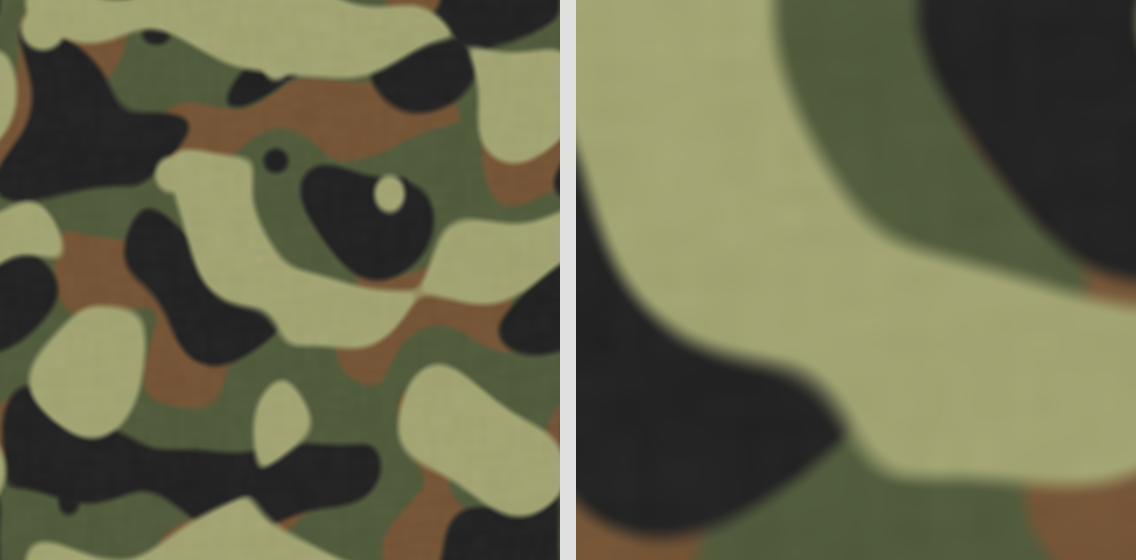
Left, the full canvas; right, a detail of the centre.
This pattern is drawn by a WebGL 1 fragment shader. Its source:

```glsl
precision highp float;
// Woodland camouflage cloth: brown, black and khaki patches over green.
// Each patch layer is a thresholded sum of random plane waves from a ring of
// whole-number frequencies, so its share follows the normal distribution.

uniform vec2 u_resolution;

#define KHAKI vec3(0.635, 0.645, 0.45)
#define BLACK vec3(0.14, 0.14, 0.14)
#define GREEN vec3(0.32, 0.36, 0.24)
#define BROWN vec3(0.46, 0.335, 0.215)
#define KHAKI_LEVEL 0.41    // thresholds in standard deviations
#define BLACK_LEVEL 0.49
#define BROWN_LEVEL 0.44
#define WAVES 2.9           // typical waves across the canvas
#define BROWN_WAVES 3.4
#define EDGE 0.0085         // half width of the soft edges
#define DOT_CELLS 5.0       // grid of cells that may hold a small dot
#define GRAIN 0.026         // strength of the cloth mottling

const float TAU = 6.2831853;

float hash(vec2 p) {
  return fract(sin(dot(p, vec2(127.1, 311.7))) * 43758.5453);
}

float valueNoise(vec2 p) {
  vec2 i = floor(p), f = fract(p);
  f = f * f * (3.0 - 2.0 * f);
  return mix(mix(hash(i), hash(i + vec2(1.0, 0.0)), f.x),
             mix(hash(i + vec2(0.0, 1.0)), hash(i + vec2(1.0, 1.0)), f.x), f.y);
}

// Gaussian field of unit variance: x is its value, yz its gradient.
// A quarter turn of the phases gives a second, uncorrelated field.
vec3 waveField(vec2 p, float waves, float seed, float turn) {
  vec3 sum = vec3(0.0);
  float power = 0.0;
  for (int i = -6; i <= 6; i++) {
    for (int j = 0; j <= 6; j++) {
      if (j == 0 && i <= 0) continue;
      vec2 k = vec2(float(i), float(j));
      float offRing = length(k * vec2(1.1, 0.93)) - waves;
      float amp = exp(-0.5 * offRing * offRing);
      float side = hash(k + seed + 31.7) < 0.5 ? -1.0 : 1.0;
      float phase = TAU * (dot(k, p) + hash(k + seed) + side * turn);
      sum += amp * vec3(cos(phase), -sin(phase) * TAU * k);
      power += 0.5 * amp * amp;
    }
  }
  return sum / sqrt(power);
}

float softEdge(float dist) {
  return smoothstep(-EDGE, EDGE, dist);
}

// Coverage of a patch layer, from the approximate distance to its outline.
float patchMask(vec3 field, float level) {
  return softEdge((field.x - level) / max(length(field.yz), 5.0));
}

// Sparse oval dots, at most one per cell.
float dotMask(vec2 p, float seed, float chance, float radius) {
  vec2 cell = floor(p * DOT_CELLS);
  vec2 key = cell + seed;
  vec2 jitter = vec2(hash(key + 3.1), hash(key + 7.3)) - 0.5;
  vec2 d = p - (cell + 0.5 + 0.5 * jitter) / DOT_CELLS;
  float stretch = mix(0.85, 1.2, hash(key + 11.9));
  float r = radius * mix(0.75, 1.1, hash(key + 17.7));
  float present = step(hash(key), chance);
  return present * softEdge(r - length(d * vec2(stretch, 1.0 / stretch)));
}

void main() {
  vec2 p = gl_FragCoord.xy / u_resolution;

  // A gentle warp bends the outlines.
  vec2 q = p + 0.012 * sin(TAU * (p.yx * vec2(3.0, 4.0) + vec2(0.2, 0.6)));

  // Black leans away from khaki, so its blobs stay mostly whole.
  vec3 khaki = waveField(q, WAVES, 4.0, 0.0);
  vec3 black = 0.866 * waveField(q, WAVES, 4.0, 0.25) - 0.5 * khaki;
  vec3 brown = waveField(q, BROWN_WAVES, 57.0, 0.0);

  // Layers from bottom to top.
  vec3 color = mix(GREEN, BROWN, patchMask(brown, BROWN_LEVEL));
  color = mix(color, BLACK, patchMask(black, BLACK_LEVEL));
  color = mix(color, BLACK, dotMask(p, 83.0, 0.16, 0.024));
  color = mix(color, KHAKI, patchMask(khaki, KHAKI_LEVEL));
  color = mix(color, KHAKI, dotMask(p, 29.0, 0.24, 0.036));

  // Faint mottling along the two thread directions.
  float weave = valueNoise(p * vec2(80.0, 28.0)) + valueNoise(p * vec2(28.0, 80.0) + 40.0);
  color += GRAIN * (0.5 * weave - 0.5);

  gl_FragColor = vec4(color, 1.0);
}
```
